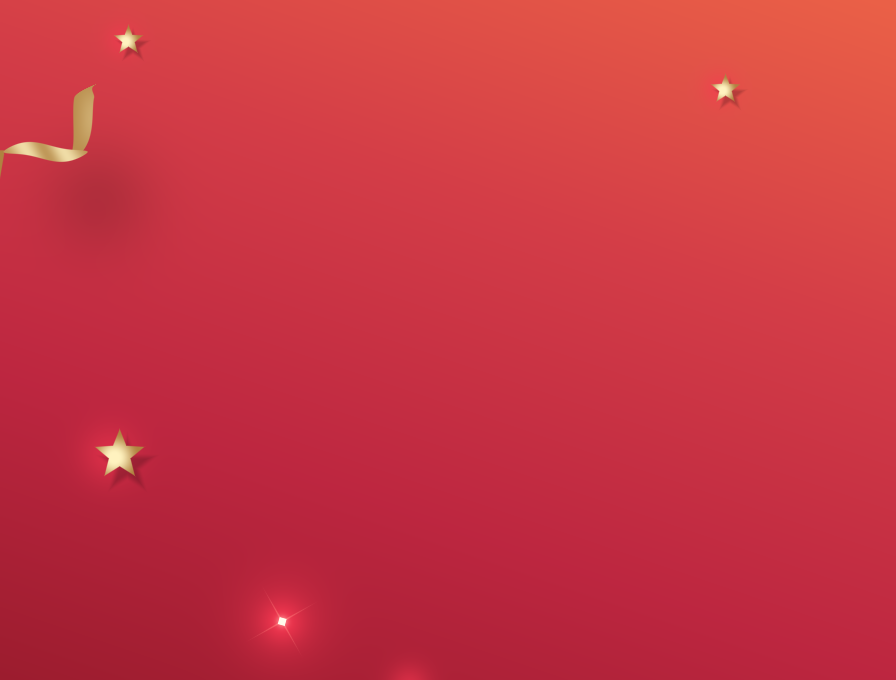
Write a WebGL 2 fragment shader that draws this background.

```glsl
#version 300 es
precision highp float;

uniform vec2 u_resolution;
out vec4 fragColor;

#define DEEP_RED vec3(0.61, 0.11, 0.18)
#define CRIMSON vec3(0.74, 0.15, 0.25)
#define CORAL vec3(0.83, 0.24, 0.28)
#define ORANGE vec3(0.92, 0.38, 0.28)
#define GLOW vec3(0.98, 0.22, 0.32)
#define PALE_GOLD vec3(1.0, 0.95, 0.75)
#define DARK_GOLD vec3(0.69, 0.51, 0.25)
#define SLANT 0.34
#define STAR_INNER 0.44
#define SPARK_TILT 0.515

const float PI = 3.14159265;

// Coverage of a shape from its signed distance
float fill(float d, float soft) {
    return 1.0 - smoothstep(-soft, soft, d);
}

float blob(vec2 p, float radius) {
    return exp(-dot(p, p) / (radius * radius));
}

float starDistance(vec2 p, float radius) {
    float sector = 2.0 * PI / 5.0;
    float a = abs(mod(atan(p.x, p.y) + 0.5 * sector, sector) - 0.5 * sector);
    vec2 q = length(p) * vec2(sin(a), cos(a));
    vec2 tip = vec2(0.0, radius);
    vec2 notch = STAR_INNER * radius * vec2(sin(0.5 * sector), cos(0.5 * sector));
    vec2 edge = notch - tip;
    return dot(q - tip, normalize(vec2(-edge.y, edge.x)));
}

vec3 background(vec2 p) {
    float t = p.y + SLANT * p.x;
    vec3 c = mix(DEEP_RED, CRIMSON, clamp(t / 0.45, 0.0, 1.0));
    c = mix(c, CORAL, clamp((t - 0.45) / 0.5, 0.0, 1.0));
    return mix(c, ORANGE, clamp((t - 0.95) / 0.5, 0.0, 1.0));
}

// Gold star with a red halo and a dropped shadow
vec3 addStar(vec3 c, vec2 p, float radius, float px) {
    c = mix(c, GLOW, 0.5 * blob(p + vec2(0.4, 0.0) * radius, 1.1 * radius));
    float shadow = starDistance(p - vec2(0.3, -0.4) * radius, radius);
    c = mix(c, c * 0.72, 0.75 * fill(shadow, 0.15 * radius));
    float shade = smoothstep(0.15, 1.0, length(p + vec2(0.2, 0.1) * radius) / radius);
    vec3 gold = mix(PALE_GOLD, DARK_GOLD, shade);
    return mix(c, gold, fill(starDistance(p, radius), px));
}

// Curled ribbon: upright strip, wavy strip and a short tail
vec3 addRibbon(vec3 c, vec2 p, float px) {
    float v = (0.876 - p.y) / 0.1;
    float k = clamp(v, 0.0, 1.0);
    float middle = 0.122 + 0.019 * exp(-12.0 * k) - 0.009 * pow(k, 6.0);
    float halfWidth = 0.0146 * smoothstep(-0.02, 0.2, k) * (1.0 - 0.5 * pow(k, 4.0));
    float d = max(abs(p.x - middle) - halfWidth, (abs(v - 0.5) - 0.5) * 0.1);
    vec3 gold = mix(DARK_GOLD, PALE_GOLD, 0.12 + 0.25 * sin(PI * k) * smoothstep(0.105, 0.135, p.x));
    c = mix(c, gold, fill(d, px));

    float tail = max(p.x - 0.006 * clamp((p.y - 0.738) / 0.035, 0.0, 1.0), p.y - 0.779);
    c = mix(c, DARK_GOLD, fill(max(tail, 0.738 - p.y), px));

    float u = (p.x - 0.005) / 0.124;
    k = clamp(u, 0.0, 1.0);
    middle = 0.7766 + 0.005 * sin(2.0 * PI * k);
    halfWidth = 0.0112 * pow(max(sin(PI * k), 0.0), 0.6);
    d = max(abs(p.y - middle) - halfWidth, (abs(u - 0.5) - 0.5) * 0.124);
    float sheen = 0.5 - 0.5 * cos(4.0 * PI * k + 60.0 * (p.y - middle));
    return mix(c, mix(DARK_GOLD, PALE_GOLD, 0.2 + 0.6 * sheen), fill(d, px));
}

// Bright point with a soft halo and four thin tilted rays
vec3 addSparkle(vec3 c, vec2 p, float px) {
    c = mix(c, GLOW, 0.4 * blob(p, 0.065) + 0.5 * blob(p, 0.03));
    float s = sin(SPARK_TILT), k = cos(SPARK_TILT);
    vec2 q = abs(mat2(k, -s, s, k) * p);
    float along = max(q.x, q.y);
    float taper = clamp(1.0 - along / 0.062, 0.0, 1.0);
    float ray = fill(min(q.x, q.y) - 0.0012 * taper, px) * taper;
    c = mix(c, vec3(1.0, 0.5, 0.48), 0.7 * ray);
    c = mix(c, vec3(1.0, 0.75, 0.7), 0.7 * blob(p, 0.008));
    return mix(c, vec3(1.0, 0.98, 0.92), fill(q.x + q.y - 0.0075, px));
}

void main() {
    vec2 p = gl_FragCoord.xy / u_resolution.y;
    float px = 0.8 / u_resolution.y;
    vec3 c = background(p);

    // Soft shade below the ribbon and glow on the lower edge
    c = mix(c, c * 0.87, blob(p - vec2(0.146, 0.71), 0.08));
    c = mix(c, GLOW, 0.55 * blob(p - vec2(0.602, -0.008), 0.03));

    c = addRibbon(c, p, px);

    // Centre and radius of each star
    vec3 stars[3] = vec3[3](vec3(0.189, 0.941, 0.022),
                            vec3(1.067, 0.869, 0.022),
                            vec3(0.176, 0.331, 0.038));
    for (int i = 0; i < 3; i++) c = addStar(c, p - stars[i].xy, stars[i].z, px);

    c = addSparkle(c, p - vec2(0.415, 0.086), px);
    fragColor = vec4(c, 1.0);
}
```
